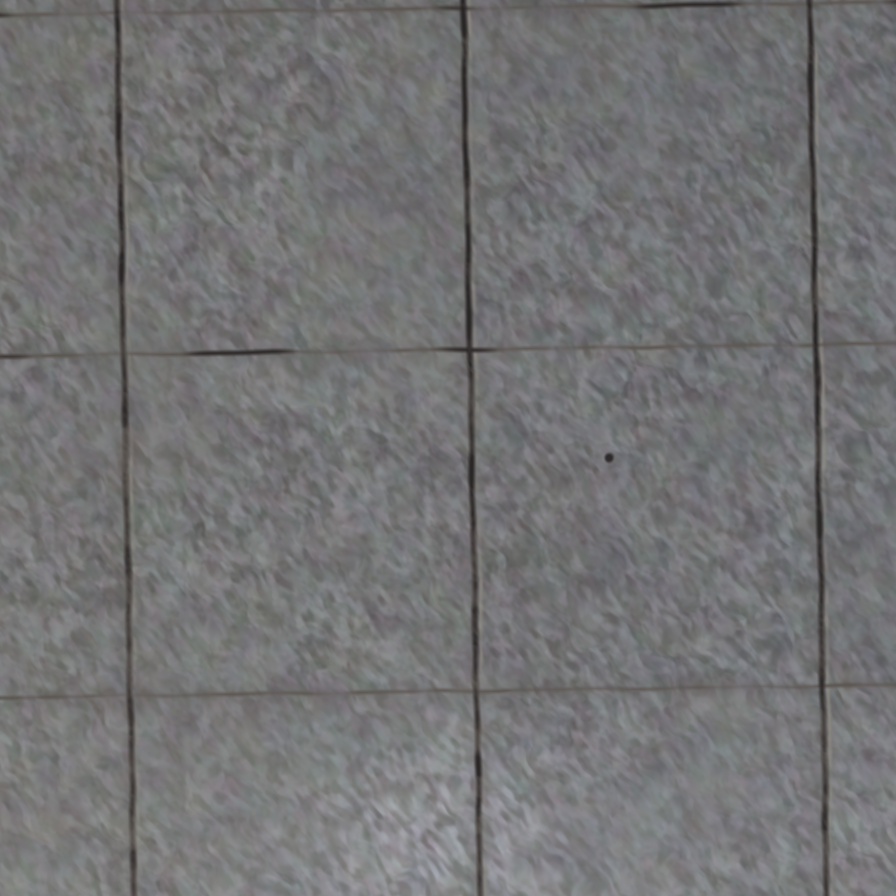
Give the GLSL for this texture, as a three.js fragment shader.

```glsl
#define PITCH vec2(0.3865, 0.381)
#define FIRST_JOINT vec2(0.1497, 0.2214)
#define SKEW vec2(-0.0195, 0.0143)
#define JOINT_HALF vec2(0.0028, 0.0018)
#define STONE vec3(0.450, 0.451, 0.456)
#define GROUT_DARK vec3(0.15, 0.135, 0.135)
#define GROUT_PALE vec3(0.36, 0.335, 0.315)
#define EDGE_LIGHT vec3(0.56, 0.545, 0.51)
#define GRAIN 0.115
#define TINT 0.022
#define GLARE_CENTRE vec2(0.50, 0.06)
#define CHIP_CENTRE vec2(0.680, 0.489)

varying vec2 vUv;

vec3 hash3(vec2 p) {
  vec3 q = fract(vec3(p.xyx) * vec3(0.1031, 0.1030, 0.0973));
  q += dot(q, q.yxz + 33.33);
  return fract((q.xxy + q.yzz) * q.zyx);
}

// Smooth cellular noise: scattered points blend three random channels.
vec3 speckle(vec2 p) {
  vec2 cell = floor(p);
  vec3 sum = vec3(0.0);
  float total = 0.0;
  for (int j = -1; j <= 1; j++) {
    for (int i = -1; i <= 1; i++) {
      vec2 id = cell + vec2(float(i), float(j));
      vec2 away = id + 0.15 + 0.7 * hash3(id + 71.0).xy - p;
      float weight = exp(-3.6 * dot(away, away));
      sum += weight * (hash3(id + 19.0) - 0.5);
      total += weight;
    }
  }
  return sum / total;
}

float band(float dist, float halfWidth, float soft) {
  return 1.0 - smoothstep(halfWidth - soft, halfWidth + soft, abs(dist));
}

// Dark stretches along a horizontal joint, shifted from row to row.
float soot(float x, float row) {
  float s = x - 0.5 * (row - 1.0);
  float wave = sin(24.0 * s - 4.8) + 0.6 * cos(6.0 * (s - 0.3));
  wave += 0.15 * sin(61.0 * x + row);
  return smoothstep(0.55, 1.35, wave) * step(0.5, row);
}

void main() {
  vec2 uv = vUv;

  // Slightly tilted tile grid with uneven joints
  vec2 wobble = 0.0006 * sin(uv.yx * vec2(31.0, 37.0))
              + 0.0004 * sin(uv.yx * vec2(83.0, 71.0) + 1.0);
  vec2 grid = (uv - SKEW * uv.yx - FIRST_JOINT + wobble) / PITCH;
  vec2 joint = floor(grid + 0.5);
  vec2 dist = (grid - joint) * PITCH;
  vec2 tile = floor(grid);

  // Diagonal grain, bent by broad mottling, over faint coloured patches
  vec3 broad = speckle(uv * 44.0 + 90.0);
  vec3 cloud = speckle(uv * 9.0 + 40.0);
  vec2 bent = uv + 0.008 * broad.xy;
  vec2 streak = vec2(dot(bent, vec2(0.6, -0.8)), dot(bent, vec2(0.8, 0.6)));
  vec3 fine = speckle(streak * vec2(75.0, 160.0) + 200.0);
  vec3 crumb = speckle(streak * vec2(170.0, 240.0) + 500.0);
  float grain = GRAIN * (fine.x + 0.45 * crumb.x) * (1.0 + 0.8 * cloud.y);
  vec3 color = STONE + grain + TINT * fine.yzx;
  color += TINT * broad + 0.035 * broad.y + 0.02 * cloud.x;
  color += 0.012 * (hash3(tile + 12.0).x - 0.5);

  // Light falloff and the glossy reflection on the bottom row
  color += vec3(0.014, 0.008, -0.006) * (0.5 - uv.x);
  color += 0.040 * (1.0 - smoothstep(0.0, 0.36, uv.y));
  color -= 0.015 * smoothstep(0.55, 1.0, uv.y);
  vec2 toGlare = (uv - GLARE_CENTRE) / vec2(0.14, 0.12);
  float glare = exp(-dot(toGlare, toGlare));
  color += glare * vec3(0.060, 0.066, 0.074) * (1.0 + 1.6 * fine.x);

  // Grimy margin and worn light edge beside the joints
  vec2 margin = exp(-abs(dist) / vec2(0.007, 0.006));
  color = mix(color, GROUT_PALE, 0.3 * max(margin.x, margin.y));
  float edge = band(dist.x - 0.0066, 0.0016, 0.0026);
  float edgeWear = 0.35 + 0.2 * sin(uv.y * 19.0 + joint.x * 2.0) + 0.8 * fine.y;
  edgeWear += 0.35 * step(1.5, joint.x) * (1.0 - uv.y);
  color = mix(color, EDGE_LIGHT, edge * clamp(edgeWear, 0.0, 0.8));

  // Horizontal joints: faint, broken cement with sooty stretches
  float dark = soot(uv.x, joint.y);
  float row = band(dist.y, JOINT_HALF.y + 0.0006 * dark, 0.0028);
  float rowWear = 0.68 + 0.18 * sin(uv.x * 27.0 + joint.y) + 1.1 * broad.y;
  vec3 rowColor = mix(GROUT_PALE, GROUT_DARK, 0.85 * dark);
  color = mix(color, rowColor, row * clamp(rowWear + dark, 0.15, 1.0));

  // Vertical joints: soft-edged, deepest towards the top
  float blot = smoothstep(0.75, 1.0, sin(uv.y * 38.0 + joint.x * 2.3));
  float column = band(dist.x, JOINT_HALF.x + 0.0005 * blot, 0.0029);
  float depth = 0.42 + 0.4 * smoothstep(0.2, 0.8, uv.y) + 0.25 * blot;
  depth += 0.2 * (step(0.5, joint.x) - 0.5) + 0.8 * broad.z + 0.4 * crumb.y;
  vec3 columnColor = mix(GROUT_PALE, GROUT_DARK, clamp(depth, 0.0, 1.0));
  color = mix(color, columnColor, 0.95 * column);

  // Small dark chip
  vec2 toChip = uv - CHIP_CENTRE;
  float chip = 1.0 - smoothstep(0.002, 0.007, length(toChip) + 0.002 * fine.z);
  color = mix(color, GROUT_DARK, 0.9 * chip);

  gl_FragColor = vec4(clamp(color, 0.0, 1.0), 1.0);
}
```
